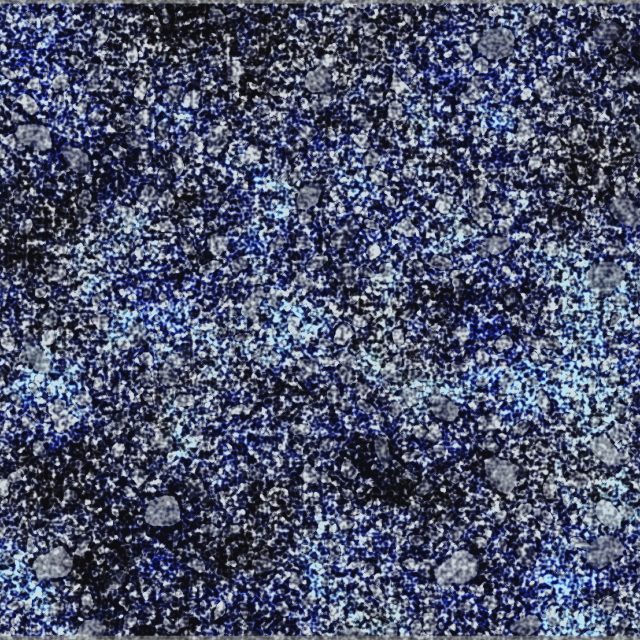
Give the GLSL for this texture, as a WebGL 1 fragment shader.

```glsl
precision highp float;
uniform vec2 u_resolution;

vec2 hash2(vec2 c) {
  vec3 q = fract(c.xyx * vec3(0.1031, 0.1030, 0.0973));
  q += dot(q, q.yzx + 33.33);
  return fract((q.xx + q.yz) * q.zy);
}

float cornerSlope(vec2 corner, vec2 offset) {
  float angle = 6.2832 * hash2(corner).x;
  return dot(vec2(cos(angle), sin(angle)), offset);
}

float gradientNoise(vec2 p) {
  vec2 i = floor(p), f = fract(p);
  vec2 w = f * f * f * (f * (f * 6.0 - 15.0) + 10.0);
  vec2 e = vec2(1.0, 0.0);
  return mix(mix(cornerSlope(i, f), cornerSlope(i + e, f - e), w.x),
             mix(cornerSlope(i + e.yx, f - e.yx), cornerSlope(i + 1.0, f - 1.0), w.x), w.y);
}

// Scattered, turned, uneven pebbles: x = cover, y = dark rim, z = tone
vec3 grains(vec2 p, float freq, float share) {
  vec2 cell = floor(p * freq), f = fract(p * freq);
  float wobble = 0.6 * gradientNoise(p * freq * 2.3 + 11.0);
  float soft = 0.003 * freq;
  vec3 grain = vec3(0.0);
  for (int j = -1; j <= 1; j++) {
    for (int i = -1; i <= 1; i++) {
      vec2 o = vec2(float(i), float(j));
      vec2 place = hash2(cell + o + freq);
      vec2 kind = hash2(cell + o + freq + 57.0);
      if (kind.x > share) continue;
      vec2 d = f - o - 0.1 - 0.8 * place;
      float c = cos(6.2832 * kind.y), s = sin(6.2832 * kind.y);
      d = mat2(c, s, -s, c) * d;
      d.x *= 1.0 + 0.9 * fract(place.x * 17.0);
      float radius = mix(0.26, 0.5, fract(place.y * 23.0));
      float dist = length(d) / radius - 1.0 + wobble;
      float cover = 1.0 - smoothstep(-soft, soft, dist * radius);
      float rim = 1.0 - smoothstep(0.0, 0.25, abs(dist - 0.12));
      grain.y = max(grain.y, rim);
      if (cover > grain.x) grain.xz = vec2(cover, fract(kind.x * 91.0));
    }
  }
  grain.y *= 1.0 - grain.x;
  return grain;
}

// Black through navy and slate to pale grey
vec3 mineralRamp(float t) {
  vec3 c = mix(vec3(0.05, 0.05, 0.08), vec3(0.10, 0.11, 0.22), smoothstep(0.02, 0.22, t));
  c = mix(c, vec3(0.15, 0.17, 0.37), smoothstep(0.22, 0.39, t));
  c = mix(c, vec3(0.31, 0.33, 0.45), smoothstep(0.39, 0.55, t));
  c = mix(c, vec3(0.51, 0.54, 0.62), smoothstep(0.55, 0.77, t));
  return mix(c, vec3(0.82, 0.86, 0.88), smoothstep(0.77, 0.98, t));
}

void main() {
  vec2 p = gl_FragCoord.xy / u_resolution;

  // Broad clouds and fine crystalline speckle
  float cloud = 0.8 * gradientNoise(p * vec2(3.0, 4.0) + 4.7)
              + 0.6 * gradientNoise(p * 8.0 + 21.3)
              + 0.4 * gradientNoise(p * 19.0 + 3.1);
  float speckle = 0.6 * gradientNoise(p * 47.0 + 9.0)
                + gradientNoise(p * 91.0 + 31.0)
                + 1.1 * gradientNoise(p * 173.0 + 5.0);
  float light = speckle + 0.75 * cloud - 0.08;
  float grey = 0.0;

  // Three sizes of grain; the largest are rare and smoothest
  for (int k = 0; k < 3; k++) {
    float size = float(k);
    vec3 grain = grains(p, 62.0 * pow(0.46, size), 0.72 - 0.29 * size);
    float body = speckle * (0.85 - 0.23 * size) + 0.35 * cloud + 0.04 + 0.28 * grain.z;
    light = mix(light, body, grain.x) - 0.28 * grain.y;
    grey = max(grey * (1.0 - 0.3 * grain.x), grain.x);
  }

  float t = 1.0 / (1.0 + exp(-4.6 * light));
  vec3 color = mineralRamp(t);

  // Blue stain between grains, fading in the black hollows
  float stain = 1.35 + 1.6 * gradientNoise(p * 6.0 + 40.0)
              + 1.2 * gradientNoise(p * 38.0 + 17.0)
              - 0.8 * smoothstep(0.05, 0.4, -cloud);
  float luma = dot(color, vec3(0.3, 0.59, 0.11));
  color = mix(vec3(luma), color, mix(max(stain, 0.3), 0.55, 0.8 * grey));

  // Icy tint in the bright clouds
  float ice = smoothstep(0.05, 0.4, cloud) * (1.0 - 0.7 * grey) * smoothstep(0.3, 0.7, t);
  color += ice * vec3(-0.07, 0.03, 0.05);

  // Worn grey strips along the upper and lower borders
  float strip = max(smoothstep(0.993, 0.996, p.y), 1.0 - smoothstep(0.005, 0.008, p.y));
  color = mix(color, vec3(0.52, 0.53, 0.53) + 0.25 * speckle, 0.8 * strip);

  gl_FragColor = vec4(clamp(color, 0.0, 1.0), 1.0);
}
```
